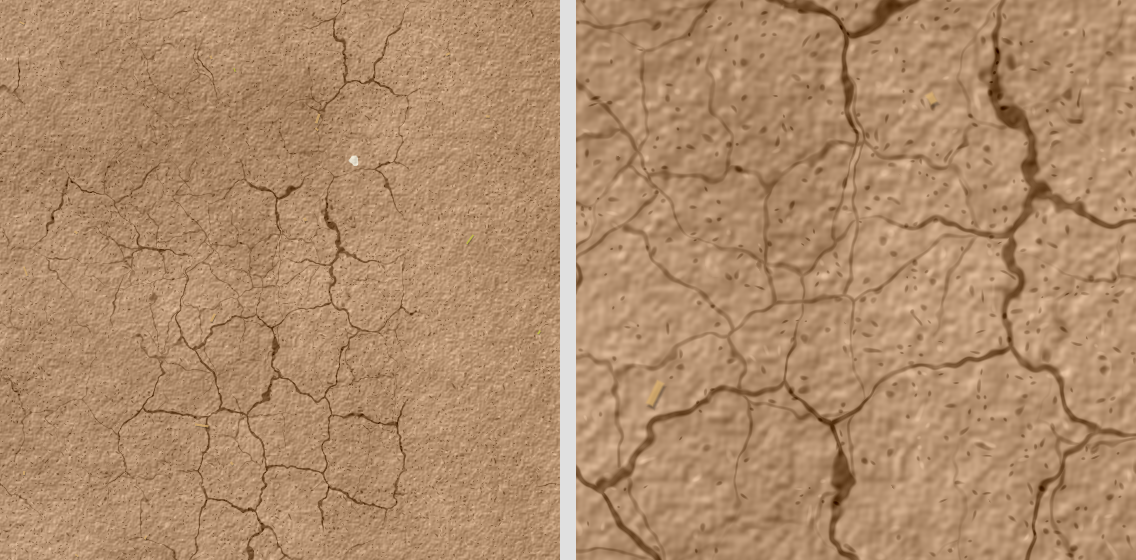
Left: the whole. Right: its middle third, enlarged.
Give the GLSL for this texture, as a three.js fragment shader.

```glsl
// Dry brown earth with a patchy web of fine jagged cracks, grit, pits and straw flecks.
varying vec2 vUv;

const vec3 EARTH = vec3(0.694, 0.553, 0.423);
const vec3 STRAW = vec3(0.86, 0.69, 0.43);
const vec3 LEAF = vec3(0.76, 0.76, 0.25);
const vec3 CHIP = vec3(0.90, 0.87, 0.80);
const vec2 PLATE_SCALE = vec2(8.6, 7.2);   // large plates across and up
const vec2 SHARD_SCALE = vec2(14.0, 12.0); // small plates across and up
const vec2 LIGHT = vec2(-0.45, 0.6);       // relief offset in grain units
const float CRACK_DEPTH = 0.27;
const float CRACK_WIDTH = 0.0021;
const float PIT_DEPTH = 0.17;
const float PEBBLE_GLOW = 0.08;
const int FLECKS = 18;

float hash(vec2 p) {
  vec3 q = fract(vec3(p.xyx) * 0.1031);
  q += dot(q, q.yzx + 33.33);
  return fract((q.x + q.y) * q.z);
}

vec2 hash2(vec2 p) {
  return vec2(hash(p), hash(p + 57.3));
}

float noise(vec2 p) {
  vec2 i = floor(p), f = fract(p);
  f = f * f * (3.0 - 2.0 * f);
  return mix(mix(hash(i), hash(i + vec2(1, 0)), f.x),
             mix(hash(i + vec2(0, 1)), hash(i + vec2(1, 1)), f.x), f.y);
}

float layers(vec2 p) {
  return 0.55 * noise(p) + 0.29 * noise(p * 2.1 + 7.0) + 0.16 * noise(p * 4.3 + 19.0);
}

// Side-lit grit: positive on slopes that face the light.
float relief(vec2 p) {
  return noise(p) - noise(p + LIGHT);
}

// Cellular noise: x = distance to the nearest border, y = random value of the cell.
vec2 plates(vec2 p) {
  vec2 cell = floor(p), nearest = vec2(0.0), home = cell;
  float best = 9.0, border = 9.0;
  for (int y = -1; y <= 1; y++) for (int x = -1; x <= 1; x++) {
    vec2 c = cell + vec2(x, y);
    vec2 d = c + 0.1 + 0.8 * hash2(c) - p;
    if (dot(d, d) < best) { best = dot(d, d); nearest = d; home = c; }
  }
  for (int y = -2; y <= 2; y++) for (int x = -2; x <= 2; x++) {
    vec2 c = home + vec2(x, y);
    vec2 d = c + 0.1 + 0.8 * hash2(c) - p;
    vec2 across = d - nearest;
    if (dot(across, across) > 0.0001)
      border = min(border, dot(0.5 * (d + nearest), normalize(across)));
  }
  return vec2(border, hash(home + 3.7));
}

// Dark line with a soft shoulder; strength also widens it.
float crack(float d, float strength) {
  float w = CRACK_WIDTH * (0.2 + 0.9 * strength);
  float line = 1.0 - smoothstep(w * 0.3, w + 0.0012, d);
  return strength * (line + 0.14 * exp(-d * 220.0));
}

// One ragged dot in some cells of a grid.
float dots(vec2 p, float share) {
  vec2 cell = floor(p), r = hash2(cell + 11.0);
  float size = 0.12 + 0.22 * hash(cell + 91.0);
  float d = length((fract(p) - 0.4 - 0.2 * r) * vec2(0.8 + 0.7 * r.x, 0.8 + 0.7 * r.y));
  return step(hash(cell + 41.0), share) * (1.0 - smoothstep(size * 0.4, size + 0.14, d));
}

// Soft-edged bar at the origin, turned by an angle.
float bar(vec2 p, float angle, vec2 halfSize) {
  float c = cos(angle), s = sin(angle);
  vec2 q = abs(vec2(c * p.x + s * p.y, c * p.y - s * p.x)) - halfSize;
  return 1.0 - smoothstep(-0.0008, 0.0012, max(q.x, q.y));
}

void main() {
  vec2 uv = vUv;
  float patches = layers(uv * 4.0 + 2.0);

  // Bent coordinates make the crack lines wander and fray.
  vec2 bend = vec2(layers(uv * 9.0), layers(uv * 9.0 + 31.0)) - 0.5;
  vec2 fray = vec2(noise(uv * 60.0), noise(uv * 60.0 + 13.0)) - 0.5;
  vec2 chipping = vec2(noise(uv * 150.0), noise(uv * 150.0 + 37.0)) - 0.5;
  vec2 p = uv + 0.065 * bend + 0.010 * fray + 0.004 * chipping;

  // Cracks gather around the middle, break off in places and stop toward the right.
  float zone = 1.0 - smoothstep(0.05, 0.62, length((uv - vec2(0.50, 0.46)) * vec2(0.9, 0.85)));
  float left = 1.0 - smoothstep(0.70, 0.82, uv.x + 0.15 * (patches - 0.5));
  float reach = left * (0.36 * zone + 0.27);
  float major = smoothstep(0.46, 1.0, reach + 1.3 * (layers(uv * 8.0 + 5.0) - 0.28));
  float minor = 0.5 * smoothstep(0.56, 1.05, reach + 1.3 * (layers(uv * 9.0 + 47.0) - 0.30));
  vec2 plate = plates(p * PLATE_SCALE), shard = plates(p * SHARD_SCALE + 4.0);
  float plateEdge = plate.x / PLATE_SCALE.y, shardEdge = shard.x / SHARD_SCALE.y;
  float cracks = max(crack(plateEdge, major), crack(shardEdge, minor));
  float lip = major * smoothstep(0.002, 0.005, plateEdge) * (1.0 - smoothstep(0.005, 0.012, plateEdge));

  // Tone: broad stains, plates, grit at several sizes, pits and pebbles.
  float tone = 0.11 * (patches - 0.5) + 0.07 * (layers(uv * 13.0 + 9.0) - 0.5);
  tone += 0.02 * zone * (plate.y - 0.5) + 0.02 * lip;
  tone += 0.06 * (noise(uv * 80.0) - 0.5) + 0.05 * relief(uv * 85.0);
  tone += 0.09 * relief(uv * 160.0 + 3.0) + 0.13 * relief(uv * 255.0 + 8.0);
  float rough = smoothstep(0.3, 0.65, layers(uv * 6.0 + 71.0));
  tone -= PIT_DEPTH * dots(uv * 150.0 + 1.6 * fray + 0.5 * chipping, 0.08 + 0.20 * rough);
  tone += PEBBLE_GLOW * dots(uv * 105.0 + 1.6 * fray + 23.0, 0.10 + 0.16 * smoothstep(0.5, 1.0, uv.x));
  tone -= CRACK_DEPTH * min(cracks, 1.0);
  vec3 color = EARTH + tone + vec3(0.006, 0.0, -0.008) * (uv.x - 0.5);

  // Scattered straw, with a few greenish bits among it.
  for (int i = 0; i < FLECKS; i++) {
    float k = float(i);
    vec2 at = hash2(vec2(k * 3.1 + 1.0, 8.0));
    float size = hash(vec2(k, 29.0));
    vec2 halfSize = vec2(0.003 + 0.022 * pow(size, 5.0), 0.0011 + 0.001 * hash(vec2(k, 63.0)));
    float angle = 6.2832 * hash(vec2(k, 17.0));
    color *= 1.0 - 0.25 * bar(uv - at + vec2(-0.001, 0.002), angle, halfSize);
    color = mix(color, mod(k, 8.0) < 0.5 ? LEAF : STRAW, 0.8 * bar(uv - at, angle, halfSize));
  }

  // A single pale chip with a ragged outline.
  float chip = length(uv - vec2(0.632, 0.711)) + 0.012 * (noise(uv * 140.0) - 0.5);
  color = mix(color, CHIP + tone, 1.0 - smoothstep(0.006, 0.0095, chip));

  gl_FragColor = vec4(clamp(color, 0.0, 1.0), 1.0);
}
```
